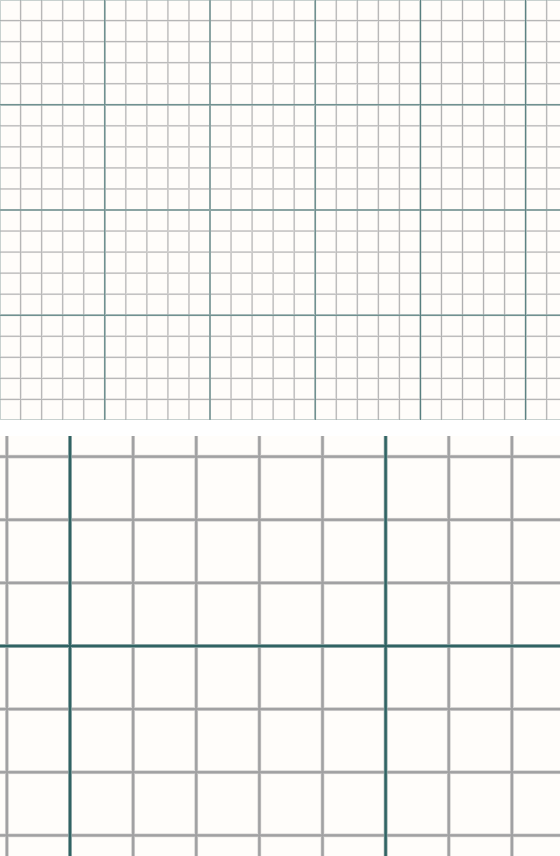
Top, the full canvas; bottom, a detail of the centre.
A Shadertoy shader for this pattern:

```glsl
// Graph paper: thin grey squares with a teal rule on every fifth line.

#define PITCH 0.0501              // square size, in canvas heights
#define SQUARES_PER_BLOCK 5.0
#define GRID_ORIGIN vec2(0.5)     // a crossing of two teal rules
#define MINOR_WIDTH 0.0024
#define MAJOR_WIDTH 0.0024
#define PAPER vec3(1.0, 0.992, 0.98)
#define GREY_INK vec3(0.63, 0.63, 0.635)
#define TEAL_INK vec3(0.19, 0.39, 0.39)

// Distance on each axis to the nearest line of a grid
vec2 lineDistance(vec2 p, float spacing) {
    return abs(fract(p / spacing + 0.5) - 0.5) * spacing;
}

// Soft-edged coverage of both line directions
float gridCoverage(vec2 p, float spacing, float width, float softness) {
    vec2 d = lineDistance(p, spacing);
    vec2 ink = 1.0 - smoothstep(0.5 * width - softness, 0.5 * width + softness, d);
    return max(ink.x, ink.y);
}

void mainImage(out vec4 fragColor, in vec2 fragCoord) {
    float pixel = 1.0 / iResolution.y;
    vec2 p = fragCoord * pixel - GRID_ORIGIN;

    float minor = gridCoverage(p, PITCH, MINOR_WIDTH, pixel);
    float major = gridCoverage(p, PITCH * SQUARES_PER_BLOCK, MAJOR_WIDTH, pixel);

    // Teal rules are printed over the grey squares
    vec3 color = mix(PAPER, GREY_INK, minor * (1.0 - major));
    color = mix(color, TEAL_INK, major);
    fragColor = vec4(color, 1.0);
}
```
